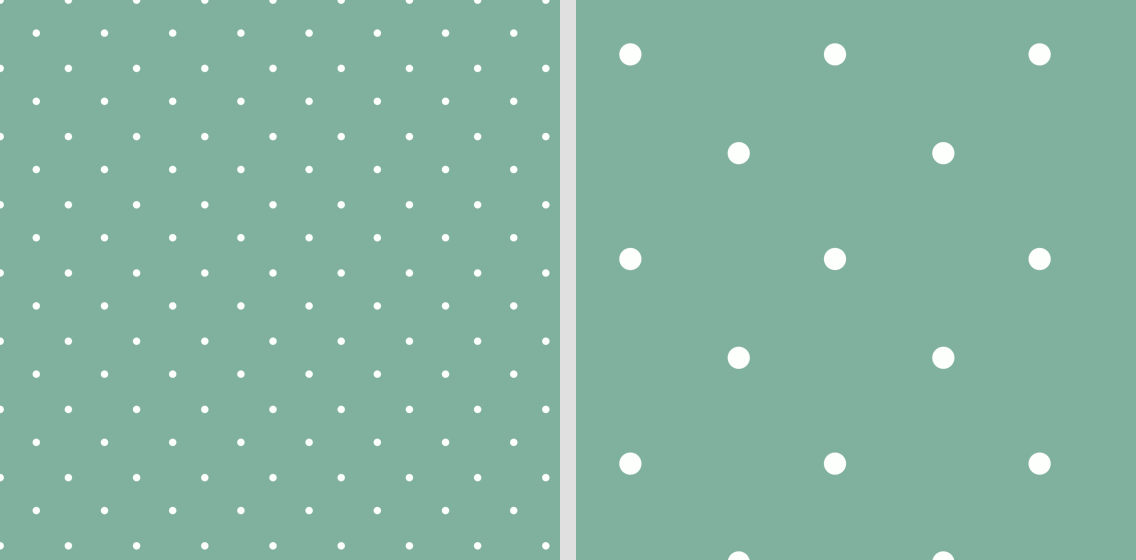
Left, the full canvas; right, a detail of the centre.
Reproduce this pattern procedurally as a WebGL 2 fragment shader.

```glsl
#version 300 es
precision highp float;
// Small white polka dots in two interleaved square grids on sage green.

uniform vec2 u_resolution;
out vec4 fragColor;

// Distance to the nearest dot of a square grid with one dot at origin.
float dotGrid(vec2 p, vec2 origin, float spacing, float radius) {
    vec2 cell = mod(p - origin + 0.5 * spacing, spacing) - 0.5 * spacing;
    return length(cell) - radius;
}

void main() {
    // Canvas units, measured from the upper left corner.
    float pixel = 1.0 / u_resolution.y;
    vec2 p = vec2(gl_FragCoord.x, u_resolution.y - gl_FragCoord.y) * pixel;

    // The second grid sits slightly off the centre of the first.
    float spacing = 0.1218;
    float dots = min(dotGrid(p, vec2(0.0003, 0.0003), spacing, 0.0066),
                     dotGrid(p, vec2(0.0648, 0.0591), spacing, 0.0066));

    // Antialiased dots over the flat ground.
    float coverage = 1.0 - smoothstep(-0.75 * pixel, 0.75 * pixel, dots);
    vec3 sage = vec3(0.50, 0.69, 0.62);
    vec3 white = vec3(0.99, 1.0, 0.99);
    fragColor = vec4(mix(sage, white, coverage), 1.0);
}
```
